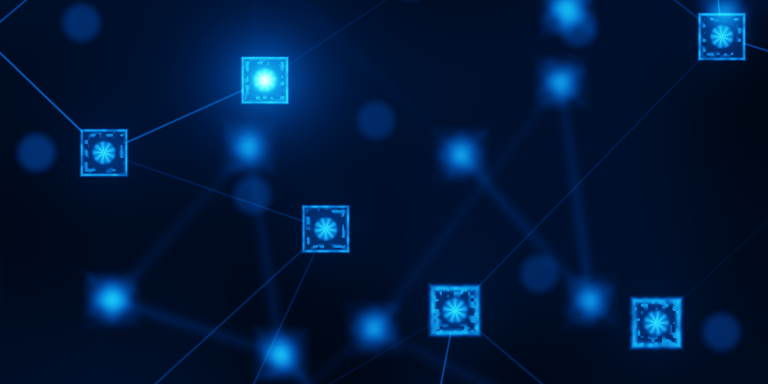
Write a WebGL 1 fragment shader that draws this background.

```glsl
precision highp float;
// Glowing blue network: sharp framed nodes and thin links over blurred ones.

uniform vec2 u_resolution;

const vec2 FOCAL_CELL = vec2(1.0, 1.0);
const float FRAME = 0.058;

float hash(vec2 p, float seed) {
  return fract(sin(dot(p, vec2(127.1, 311.7)) + seed * 74.7) * 43758.5453);
}

float noise(vec2 p, float seed) {
  vec2 i = floor(p), f = fract(p);
  f = f * f * (3.0 - 2.0 * f);
  float low = mix(hash(i, seed), hash(i + vec2(1.0, 0.0), seed), f.x);
  float high = mix(hash(i + vec2(0.0, 1.0), seed), hash(i + 1.0, seed), f.x);
  return mix(low, high, f.y);
}

float bell(float d, float width) {
  return exp(-d * d / (width * width));
}

float isFocal(vec2 cell) {
  return 1.0 - step(0.5, distance(cell, FOCAL_CELL));
}

// Scattering: one possible node per cell, denser to the right
vec2 nodeCenter(vec2 cell, float size, float seed) {
  vec2 jitter = vec2(hash(cell, seed), hash(cell, seed + 1.0));
  return (cell + 0.15 + 0.7 * jitter) * size;
}

float occupied(vec2 cell, float size, float seed) {
  float chance = mix(0.6, 0.92, smoothstep(0.0, 2.0, cell.x * size));
  return max(step(hash(cell, seed + 2.0), chance), isFocal(cell));
}

// Links between neighbouring nodes
float linkLight(vec2 p, vec2 a, vec2 b, float width) {
  vec2 ab = b - a;
  float t = clamp(dot(p - a, ab) / dot(ab, ab), 0.0, 1.0);
  return bell(length(p - a - ab * t), width) * mix(1.0, 0.55, t);
}

float linkToward(vec2 p, vec2 cell, vec2 offset, float size, float seed, float width) {
  vec2 target = cell + offset;
  float both = occupied(cell, size, seed) * occupied(target, size, seed);
  float strength = hash(cell + offset * 0.37, seed + 3.0);
  return both * (0.06 + strength * strength) * linkLight(p,
    nodeCenter(cell, size, seed), nodeCenter(target, size, seed), width);
}

float links(vec2 p, float size, float seed, float width) {
  float light = 0.0;
  for (int y = -2; y <= 2; y++) {
    for (int x = -2; x <= 2; x++) {
      vec2 cell = floor(p / size) + vec2(float(x), float(y));
      float rise = floor(hash(cell, seed + 4.0) * 3.0) - 1.0;
      float lean = floor(hash(cell, seed + 5.0) * 3.0) - 1.0;
      light += linkToward(p, cell, vec2(1.0, rise), size, seed, width);
      light += linkToward(p, cell, vec2(lean, 1.0), size, seed, width);
    }
  }
  return light;
}

// Framed node: square outline, dashed inner rim, spoked disc and core
float framedNode(vec2 q, float blur, float hot, float seed) {
  vec2 a = abs(q);
  float box = max(a.x, a.y), r = length(q);
  float wear = 0.5 + noise(q * 70.0, seed);
  float inside = 1.0 - smoothstep(FRAME, FRAME + 0.004 + blur, box);
  float outline = bell(box - FRAME, 0.0035 + blur) * wear;
  float dashes = bell(box - 0.046, 0.005 + blur) * smoothstep(0.45, 0.7, noise(q * 110.0, seed + 1.0));
  float spokes = 0.75 + 0.35 * sin(atan(q.y, q.x + 0.00001) * 9.0 + seed);
  float disc = 1.0 - smoothstep(0.024, 0.034 + blur, r);
  float light = 0.3 * inside + 1.7 * outline + 1.5 * dashes;
  light += 1.7 * disc * spokes + 2.2 * bell(r, 0.016) + 0.25 * exp(-r / 0.06);
  return light + hot * (9.0 * bell(r, 0.02) + 1.3 * exp(-r / 0.085) + 0.7 * inside);
}

// x: light of the framed nodes, y: area they cover
vec2 framedNodes(vec2 p, float size, float seed) {
  vec2 sum = vec2(0.0);
  for (int y = -1; y <= 1; y++) {
    for (int x = -1; x <= 1; x++) {
      vec2 cell = floor(p / size) + vec2(float(x), float(y));
      vec2 q = p - nodeCenter(cell, size, seed);
      float blur = 0.004 * step(0.7, hash(cell, seed + 6.0)) * (1.0 - isFocal(cell));
      float cover = 1.0 - smoothstep(FRAME - 0.004, FRAME, max(abs(q.x), abs(q.y)));
      sum += occupied(cell, size, seed) * vec2(framedNode(q, blur, isFocal(cell), hash(cell, seed) * 20.0), cover);
    }
  }
  return sum;
}

// Out of focus nodes: hazy square and glowing core, or a plain soft disc
float softNodes(vec2 p, float size, float seed, float coreLight, float discLight) {
  float light = 0.0;
  for (int y = -1; y <= 1; y++) {
    for (int x = -1; x <= 1; x++) {
      vec2 cell = floor(p / size) + vec2(float(x), float(y));
      vec2 q = p - nodeCenter(cell, size, seed);
      float r = length(q), box = max(abs(q.x), abs(q.y));
      float haze = (1.0 - smoothstep(0.04, 0.085, box)) * (0.15 + 0.6 * noise(q * 35.0, seed + cell.x));
      float node = coreLight * (bell(r, 0.034) + 0.25 * haze);
      node += discLight * (1.0 - smoothstep(0.03, 0.065, r));
      light += occupied(cell, size, seed) * node * mix(0.45, 1.0, hash(cell, seed + 7.0));
    }
  }
  return light;
}

// Light energy to colour: navy, azure, cyan, then near white
vec3 glowColor(float k) {
  return 1.0 - exp(-vec3(0.01 * k * k, 0.33 * k + 0.035 * k * k, k));
}

void main() {
  vec2 p = gl_FragCoord.xy / u_resolution.y;
  float thin = max(0.0026, 0.7 / u_resolution.y);
  float light = 0.07 + 0.14 * noise(p * 2.5, 3.0);
  light += softNodes(p, 0.4, 31.0, 0.0, 0.45);
  light += softNodes(p, 0.44, 17.0, 2.3, 0.12) + 0.22 * links(p, 0.44, 17.0, 0.018);
  vec2 framed = framedNodes(p, 0.5, 5.0);
  light += framed.x + 1.2 * links(p, 0.5, 5.0, thin) * (1.0 - min(framed.y, 1.0));
  gl_FragColor = vec4(glowColor(light), 1.0);
}
```
